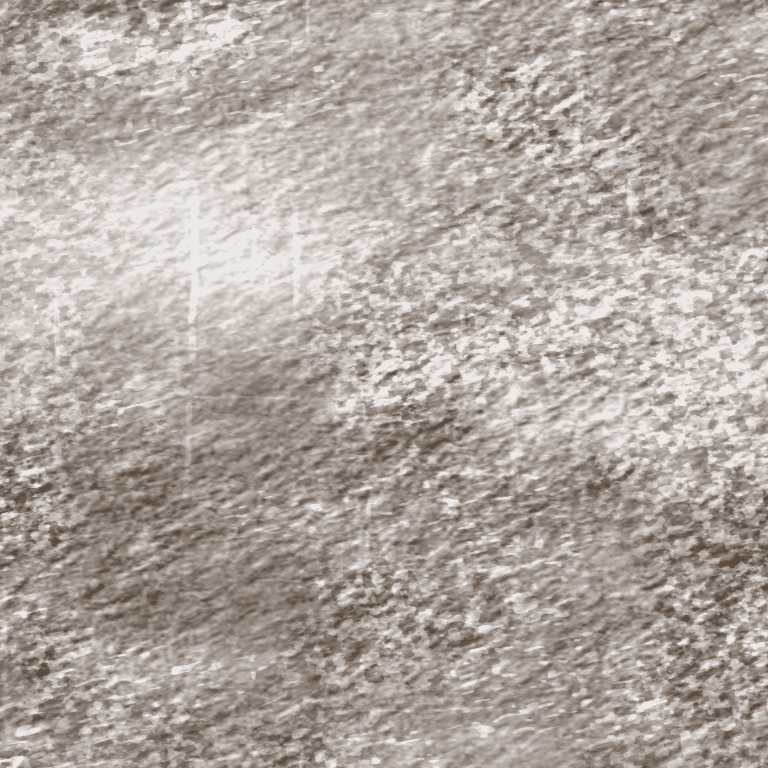
Reproduce this texture procedurally as a three.js fragment shader.

```glsl
// Weathered plaster in sepia grey: broad cloudy light and shade under a fine,
// slanted relief with crumbled flakes, bright flecks and faint scratches.
// One tone value is summed from noise layers and mapped to a two-colour ramp.
varying vec2 vUv;

const vec3 DARK_UMBER = vec3(0.36, 0.30, 0.25);
const vec3 PALE_CHALK = vec3(0.93, 0.912, 0.902);
const float TONE_LOW = 0.42;         // base tone at the bottom
const float TONE_HIGH = 0.53;        // base tone at the top
const float CLOUD_CONTRAST = 0.62;
const float RELIEF_CONTRAST = 0.95;
const float GRAIN_CONTRAST = 0.30;
const float CRUMBLE_CONTRAST = 0.36;
const float FLECK_BRIGHTNESS = 0.36;
const float SMUDGE_BRIGHTNESS = 0.15;
const float SCRATCH_BRIGHTNESS = 0.25;
const float GRAIN_SLANT = 0.20;      // radians
const vec2 RELIEF_SCALE = vec2(48.0, 100.0);
const vec2 FLAKE_SCALE = vec2(85.0, 125.0);
const vec2 FLECK_SCALE = vec2(62.0, 190.0);
const int SCRATCH_COUNT = 20;

float hash(vec2 p) {
  vec3 q = fract(vec3(p.xyx) * 0.1031);
  q += dot(q, q.yzx + 33.33);
  return fract((q.x + q.y) * q.z);
}

float noise(vec2 p) {
  vec2 i = floor(p);
  vec2 f = fract(p);
  f = f * f * (3.0 - 2.0 * f);
  float low = mix(hash(i), hash(i + vec2(1.0, 0.0)), f.x);
  float high = mix(hash(i + vec2(0.0, 1.0)), hash(i + 1.0), f.x);
  return mix(low, high, f.y);
}

float fbm(vec2 p) {
  float sum = 0.0;
  float weight = 0.533;
  for (int i = 0; i < 4; i++) {
    sum += weight * noise(p);
    p = p * 1.97 + vec2(17.3, 41.9);
    weight *= 0.5;
  }
  return sum;
}

vec2 rotate(vec2 p, float angle) {
  float c = cos(angle);
  float s = sin(angle);
  return vec2(c * p.x + s * p.y, c * p.y - s * p.x);
}

float glow(vec2 p, vec2 centre, vec2 radius) {
  vec2 d = (p - centre) / radius;
  return exp(-dot(d, d));
}

// Worn stroke with ragged edges, lying along the rotated x axis
float scratch(vec2 p, vec2 centre, float angle, float halfLength, float width, float seed) {
  vec2 d = rotate(p - centre, angle);
  d.y += 0.005 * (noise(vec2(d.x * 18.0, seed)) - 0.5);
  float body = 1.0 - smoothstep(width * 0.4, width * 1.6, abs(d.y));
  float ends = 1.0 - smoothstep(halfLength * 0.6, halfLength, abs(d.x));
  float wear = noise(vec2(d.x * 130.0, seed + d.y * 260.0));
  return body * ends * mix(0.45, 1.0, smoothstep(0.2, 0.65, wear));
}

float scratches(vec2 p) {
  float sum = 0.0;
  for (int i = 0; i < SCRATCH_COUNT; i++) {
    float id = float(i) + 1.0;
    vec2 centre = vec2(hash(vec2(id, 3.7)), hash(vec2(id, 11.2)));
    float size = hash(vec2(id, 23.5));
    float strength = mix(0.35, 1.0, hash(vec2(id, 31.1)));
    float tilt = 0.07 * (hash(vec2(id, 47.9)) - 0.5);
    float upright = scratch(p, centre, 1.57 + tilt, mix(0.04, 0.15, size * size),
                            mix(0.002, 0.005, size), id);
    float level = scratch(p, centre.yx, tilt + 0.35 * step(0.75, size),
                          mix(0.06, 0.19, size), 0.0018, id + 60.0);
    sum += strength * (upright + 0.8 * level);
  }
  return min(sum, 1.0);
}

void main() {
  vec2 p = vUv;
  vec2 slanted = rotate(p, GRAIN_SLANT);

  // Broad light and shade
  vec2 warped = p + 0.12 * (vec2(fbm(p * 5.0), fbm(p * 5.0 + 31.0)) - 0.5);
  float haze = glow(warped, vec2(0.20, 0.66), vec2(0.32, 0.13));
  float sheen = glow(warped, vec2(0.97, 0.58), vec2(0.24, 0.13));
  float tone = mix(TONE_LOW, TONE_HIGH, smoothstep(0.15, 0.75, p.y));
  tone += 0.38 * haze + 0.19 * sheen;
  tone += CLOUD_CONTRAST * (fbm(rotate(p, 0.1) * vec2(5.0, 11.0) + 7.0) - 0.5);

  // Slanted relief, lit from above, and fine grain
  float detail = mix(1.0, 0.55, haze) * mix(0.65, 1.25, noise(p * 6.0 + 13.0));
  vec2 r = slanted * RELIEF_SCALE + 0.8 * (noise(p * 45.0) - 0.5);
  tone += detail * RELIEF_CONTRAST * (fbm(r) - fbm(r + vec2(-0.25, 0.45)));
  tone += detail * GRAIN_CONTRAST * (noise(slanted * vec2(170.0, 260.0)) - 0.5);

  // Crumbled flakes gather in patches, mostly towards the sides
  float side = smoothstep(0.15, 0.5, abs(p.x - 0.5));
  float patches = smoothstep(0.44, 0.62, fbm(p * vec2(4.0, 5.0) + 53.0) + 0.10 * side);
  float flakes = smoothstep(0.43, 0.59, fbm(slanted * FLAKE_SCALE + 19.0));
  tone += patches * detail * CRUMBLE_CONTRAST * (flakes - 0.48);

  // Short bright flecks over the darker ground
  float flecks = smoothstep(0.68, 0.88, noise(slanted * FLECK_SCALE + noise(p * 50.0)));
  float fleckArea = smoothstep(0.35, 0.62, noise(p * vec2(6.0, 9.0) + 71.0));
  tone += FLECK_BRIGHTNESS * flecks * fleckArea * (1.0 - 0.85 * haze);

  // Soft pale smudges and scratches
  float smudge = smoothstep(0.56, 0.72, fbm(slanted * vec2(13.0, 24.0) + 89.0));
  tone += SMUDGE_BRIGHTNESS * smudge * (1.0 - haze);
  tone += SCRATCH_BRIGHTNESS * scratches(p);

  gl_FragColor = vec4(mix(DARK_UMBER, PALE_CHALK, clamp(tone, 0.0, 1.0)), 1.0);
}
```
